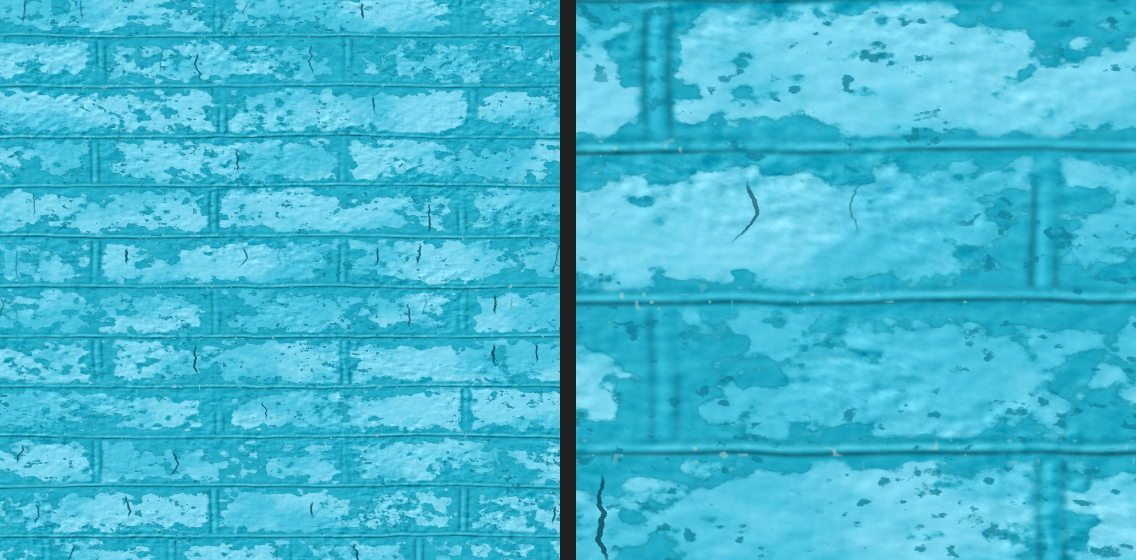
Left, the full canvas; right, a detail of the centre.
Give the GLSL for this texture, as a WebGL 2 fragment shader.

```glsl
#version 300 es
precision highp float;
// Weathered brick wall under thick turquoise paint, with beaded joints and cracks.
uniform vec2 u_resolution;
out vec4 fragColor;

float hash(vec2 p) {
  return fract(sin(dot(p, vec2(127.1, 311.7))) * 43758.5453);
}

float noise(vec2 p) {
  vec2 i = floor(p), f = fract(p);
  f = f * f * (3.0 - 2.0 * f);
  return mix(mix(hash(i), hash(i + vec2(1, 0)), f.x),
             mix(hash(i + vec2(0, 1)), hash(i + vec2(1, 1)), f.x), f.y);
}

float fbm(vec2 p) {
  float sum = 0.0, amp = 0.5;
  for (int i = 0; i < 5; i++) {
    sum += amp * noise(p);
    p = mat2(1.6, 1.2, -1.2, 1.6) * p + 7.3;
    amp *= 0.5;
  }
  return sum;
}

// Soft stripe around zero
float stripe(float d, float width) {
  return exp(-d * d / (width * width));
}

// Thin broken cracks running down a brick; at = position in the brick, 0 to 1
float cracks(vec2 p, vec2 at, vec2 size, vec2 id) {
  float px = 1.0 / u_resolution.y, result = 0.0;
  for (int i = 0; i < 3; i++) {
    vec2 seed = id * 3.7 + float(i) * 11.3;
    float h = hash(seed), strength = hash(seed + 5.1);
    float wander = (noise(vec2(p.y * 35.0, h * 90.0)) - 0.5) * 0.02
                 + (fbm(vec2(p.y * 130.0, h * 50.0)) - 0.5) * 0.009;
    float d = abs((at.x - mix(0.12, 0.88, h)) * size.x + wander);
    float top = 0.08 + 0.25 * hash(seed + 2.0);
    float bottom = top + 0.35 + 0.35 * hash(seed + 8.0);
    float span = smoothstep(top, top + 0.1, at.y) * (1.0 - smoothstep(bottom - 0.15, bottom, at.y));
    float width = 0.0016 * strength * span * (0.3 + noise(p * 75.0));
    float line = 1.0 - smoothstep(width - px * 0.5, width + px, d);
    result = max(result, line * span * smoothstep(0.2, 0.95, strength));
  }
  return result;
}

void main() {
  vec2 p = gl_FragCoord.xy / u_resolution.y;
  vec2 q = p + 0.006 * (vec2(noise(p * vec2(9, 16)), noise(p * vec2(5, 9) + 31.0)) - 0.5);

  // Running bond: long bricks, with half-length ones in the lowest course
  float v = (1.0 - q.y - 0.0645) / 0.0893 + 1.0;
  float row = floor(v), header = step(10.5, row);
  vec2 size = vec2(mix(0.443, 0.222, header), 0.0893);
  float start = mix(mix(0.392, 0.174, mod(row, 2.0)), 0.088, header);
  start += (hash(vec2(row, 4.0)) - 0.5) * 0.02;
  float u = (q.x - start) / size.x;
  vec2 id = vec2(floor(u), row), at = fract(vec2(u, v));
  vec2 joint = (fract(vec2(u, v) + 0.5) - 0.5) * size;
  vec2 inset = abs(joint) - vec2(0.011, 0.007);
  float edge = min(inset.x * 0.7, inset.y);

  // Paint flakes raggedly from the edges, more on some bricks than others
  float cloud = fbm(p * vec2(11, 20));
  float grain = fbm(p * vec2(60, 95) + 40.0);
  float rough = hash(id + 17.0);
  float face = smoothstep(-0.003, 0.004, edge + (grain - 0.5) * 0.012);
  float cover = (cloud - 0.48) * 1.1 + (grain - 0.48) * 0.9 - 0.1 * rough - 0.14
              + 0.36 * smoothstep(-0.003, 0.021, edge);
  float pale = smoothstep(-0.07, 0.09, cover) * face;
  vec3 color = mix(vec3(0.125, 0.665, 0.775), vec3(0.17, 0.71, 0.815), face * smoothstep(0.25, 0.65, grain));
  vec3 paleBlue = mix(vec3(0.29, 0.765, 0.875), vec3(0.47, 0.84, 0.935),
                      smoothstep(0.3, 0.62, fbm(p * vec2(9, 17) + 70.0) + 0.25 * (grain - 0.48)));
  color = mix(color, paleBlue, pale);

  // Lit relief of the plaster, rougher in patches, and a lip where paint ends
  vec2 fine = p * vec2(85, 130);
  float relief = fbm(fine) - fbm(fine + vec2(-0.3, 0.45));
  float patchy = smoothstep(0.35, 0.65, fbm(p * vec2(10, 18) + 20.0));
  color += relief * mix(0.16, 0.42, patchy) * vec3(0.9, 0.72, 0.66);
  color *= 1.0 - 0.09 * face * stripe(cover + 0.04, 0.035);
  color += (noise(p * vec2(22, 240)) - 0.5) * 0.05 * (1.0 - face);

  // Upright joints: faint raised bead between two broken grooves
  float clear = smoothstep(0.003, 0.009, abs(joint.y));
  float wear = smoothstep(0.15, 0.85, noise(p * vec2(45, 28)));
  color += 0.07 * clear * (0.4 + wear) * stripe(joint.x + 0.001, 0.0035);
  color *= 1.0 - 0.2 * clear * wear * stripe(abs(joint.x) - 0.0075, 0.0025);

  // Level joints: pale bead with a thin uneven shadow line under it
  float seamWear = 0.25 + 1.1 * fbm(p * vec2(25, 40) + 5.0);
  float sway = joint.y + (noise(p * vec2(28, 4)) - 0.5) * 0.002;
  color += vec3(0.16, 0.12, 0.1) * seamWear * stripe(sway + 0.0018, 0.0019);
  color *= 1.0 - 0.34 * seamWear * stripe(sway - 0.0018, 0.0015);
  color *= 1.0 - 0.07 * seamWear * stripe(sway + 0.0058, 0.002);

  // Cracks, small ragged scuffs and chipped flecks near the level joints
  color = mix(color, vec3(0.03, 0.27, 0.34), 0.8 * face * cracks(p, at, size, id));
  float scuff = smoothstep(0.63, 0.74, fbm(p * vec2(95, 150) + 9.0)) * smoothstep(0.4, 0.65, noise(p * 17.0));
  color = mix(color, vec3(0.06, 0.5, 0.6), scuff * 0.75);
  float flecks = smoothstep(0.83, 0.92, noise(p * 230.0 + 13.0)) * stripe(joint.y, 0.008)
               * smoothstep(0.5, 0.7, noise(p * 9.0 + 3.0));
  color = mix(color, vec3(0.68, 0.8, 0.8), flecks * 0.6);

  fragColor = vec4(clamp(color, 0.0, 1.0), 1.0);
}
```
